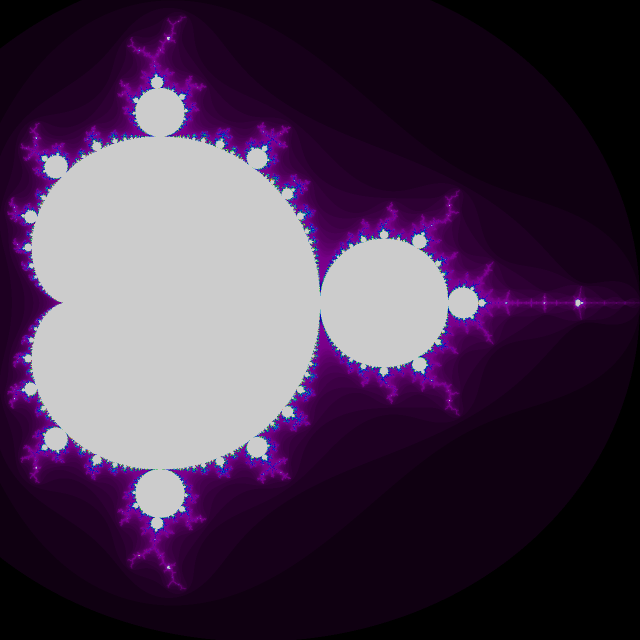
Write a Shadertoy shader that draws this background.

```glsl
// Mirrored Mandelbrot set in grey, with purple escape bands and a spectral rim.

const int MAX_STEPS = 320;
const float VIEW_SIZE = 2.5;                   // plane units across the canvas
const vec2 VIEW_ANCHOR = vec2(0.5, 0.5267);    // canvas point of the bulb junction
const float JUNCTION_X = -0.75;
const vec3 INTERIOR_GREY = vec3(0.8);

// Linear step from 0 to 1 between two stops.
float ramp(float t, float start, float end) {
    return clamp((t - start) / (end - start), 0.0, 1.0);
}

// Black, purple, blue, cyan, green, yellow, red.
vec3 spectrum(float t) {
    float r = 0.467 * ramp(t, 0.0, 0.05) + 0.067 * ramp(t, 0.05, 0.1)
            - 0.534 * ramp(t, 0.1, 0.15) + 0.933 * ramp(t, 0.6, 0.7)
            + 0.067 * ramp(t, 0.7, 0.75) - 0.2 * ramp(t, 0.85, 0.95);
    float g = 0.467 * ramp(t, 0.2, 0.25) + 0.2 * ramp(t, 0.25, 0.35)
            - 0.067 * ramp(t, 0.4, 0.45) + 0.4 * ramp(t, 0.45, 0.6)
            - 0.4 * ramp(t, 0.65, 0.8) - 0.6 * ramp(t, 0.8, 0.85);
    float b = 0.533 * ramp(t, 0.0, 0.05) + 0.134 * ramp(t, 0.05, 0.15)
            + 0.2 * ramp(t, 0.15, 0.2) - 0.2 * ramp(t, 0.3, 0.35)
            - 0.134 * ramp(t, 0.35, 0.4) - 0.533 * ramp(t, 0.4, 0.45);
    return vec3(r, g, b);
}

// Closed-form test for the main cardioid and the circular bulb.
bool inMainBody(vec2 c) {
    float x = c.x - 0.25;
    float q = x * x + c.y * c.y;
    bool inCardioid = q * (q + x) < 0.25 * c.y * c.y;
    bool inBulb = length(c + vec2(1.0, 0.0)) < 0.25;
    return inCardioid || inBulb;
}

// Number of steps that stay within radius two.
int escapeSteps(vec2 c) {
    if (inMainBody(c)) return MAX_STEPS;
    vec2 z = vec2(0.0);
    for (int i = 0; i < MAX_STEPS; i++) {
        z = vec2(z.x * z.x - z.y * z.y, 2.0 * z.x * z.y) + c;
        if (dot(z, z) > 4.0) return i;
    }
    return MAX_STEPS;
}

vec3 fractalColor(vec2 c) {
    int steps = escapeSteps(c);
    if (steps == MAX_STEPS) return INTERIOR_GREY;
    if (steps < 2) return vec3(0.0);
    return spectrum(float(steps) / float(MAX_STEPS));
}

// Canvas to complex plane, with the real axis mirrored.
vec2 toPlane(vec2 uv) {
    vec2 p = (uv - VIEW_ANCHOR) * VIEW_SIZE;
    return vec2(JUNCTION_X - p.x, p.y);
}

void mainImage(out vec4 fragColor, in vec2 fragCoord) {
    // Four samples per pixel smooth the edges.
    vec3 color = vec3(0.0);
    for (int j = 0; j < 2; j++) {
        for (int i = 0; i < 2; i++) {
            vec2 offset = (vec2(i, j) - 0.5) * 0.5;
            color += fractalColor(toPlane((fragCoord + offset) / iResolution.xy));
        }
    }
    fragColor = vec4(color * 0.25, 1.0);
}
```
